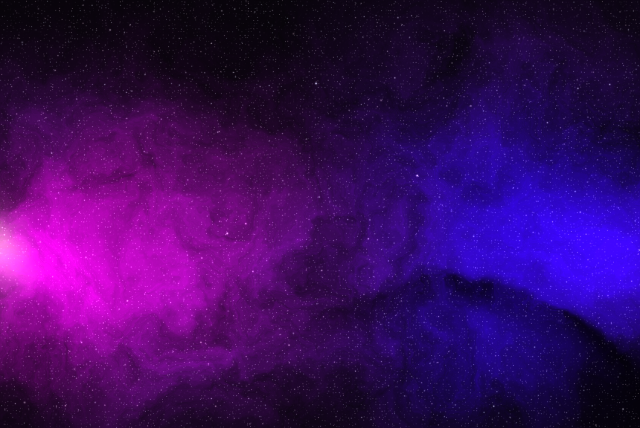
Give the GLSL for this background, as a Shadertoy shader.

```glsl
#define ASPECT 1.5
#define WARP 0.20
#define CLOUD_SCALE 3.4
#define CLOUD_CONTRAST 2.9
#define STAR_GAIN 0.85
#define MAGENTA vec3(0.78, 0.00, 0.74)
#define PLUM vec3(0.20, 0.01, 0.18)
#define VIOLET vec3(0.075, 0.012, 0.125)
#define BLUE vec3(0.16, 0.01, 0.62)
#define NAVY vec3(0.075, 0.000, 0.54)
#define NIGHT vec3(0.014, 0.012, 0.018)

float hash(vec2 p) {
    vec3 q = fract(vec3(p.xyx) * 0.1031);
    q += dot(q, q.yzx + 33.33);
    return fract((q.x + q.y) * q.z);
}

float noise(vec2 p) {
    vec2 cell = floor(p), f = fract(p);
    f = f * f * (3.0 - 2.0 * f);
    float low = mix(hash(cell), hash(cell + vec2(1, 0)), f.x);
    float high = mix(hash(cell + vec2(0, 1)), hash(cell + vec2(1, 1)), f.x);
    return mix(low, high, f.y);
}

// Layered noise with mean one half; gain sets the roughness
float fbm(vec2 p, float gain) {
    float sum = 0.0, weight = 1.0, total = 0.0;
    for (int i = 0; i < 6; i++) {
        sum += weight * noise(p);
        total += weight;
        p = mat2(1.6, 1.2, -1.2, 1.6) * p + 17.3;
        weight *= gain;
    }
    return sum / total;
}

// Soft elliptical falloff
float glow(vec2 p, vec2 center, vec2 radius) {
    vec2 q = (p - center) / radius;
    return exp(-dot(q, q));
}

// Coloured light inside the smoke
vec3 nebula(vec2 p) {
    vec3 light = MAGENTA * glow(p, vec2(0.08, 0.37), vec2(0.33, 0.18));
    light += PLUM * glow(p, vec2(0.34, 0.43), vec2(0.48, 0.32));
    light += VIOLET * glow(p, vec2(0.65, 0.32), vec2(0.95, 0.50));
    light += VIOLET * 0.8 * glow(p, vec2(0.10, 0.72), vec2(0.24, 0.13));
    light += VIOLET * 0.9 * glow(p, vec2(0.82, 0.43), vec2(0.25, 0.14));
    light += VIOLET * 0.8 * glow(p, vec2(0.45, 0.18), vec2(0.25, 0.14));
    light += BLUE * glow(p, vec2(1.47, 0.41), vec2(0.25, 0.17));
    light += NAVY * glow(p, vec2(1.26, 0.52), vec2(0.34, 0.24));
    light += NAVY * 0.6 * glow(p, vec2(1.14, 0.22), vec2(0.28, 0.17));
    light += VIOLET * glow(p, vec2(1.25, 0.84), vec2(0.45, 0.20));
    return light;
}

// Ragged dark lane and the shadowed lower right corner
float shadow(vec2 p, float ragged) {
    float d = p.y - 0.340 + 0.85 * (p.x - 1.03) * (p.x - 1.03);
    float width = d > 0.0 ? 0.022 : 0.060;
    float lane = exp(-d * d / (width * width));
    lane *= smoothstep(0.66, 0.90, p.x) * smoothstep(0.2, 0.6, ragged);
    float corner = glow(p, vec2(1.47, 0.08), vec2(0.20, 0.14));
    return (1.0 - 0.8 * lane) * (1.0 - 0.6 * corner);
}

// Scattered stars: dense faint dust first, then rarer and brighter layers
vec3 stars(vec2 p) {
    vec3 sum = vec3(0.0);
    float cells = 140.0, radius = 0.0014, rarity = 4.0, gain = 0.28;
    for (int i = 0; i < 4; i++) {
        vec2 id = floor(p * cells) + 71.0 * float(i);
        vec2 offset = 0.18 + 0.64 * vec2(hash(id + 3.1), hash(id + 8.7));
        float dist = length(fract(p * cells) - offset) / cells;
        float power = pow(hash(id + 19.4), rarity);
        float core = exp(-dist * dist / (radius * radius));
        vec3 tint = mix(vec3(1.0, 0.88, 0.9), vec3(0.85, 0.95, 1.0), hash(id + 5.0));
        sum += tint * gain * power * core;
        cells *= 0.45;
        radius *= 1.18;
        rarity *= 2.0;
        gain *= 1.5;
    }
    return sum * STAR_GAIN;
}

void mainImage(out vec4 fragColor, in vec2 fragCoord) {
    vec2 p = fragCoord / iResolution.xy * vec2(ASPECT, 1.0);

    // Billowing distortion of the light
    vec2 q = p * CLOUD_SCALE;
    vec2 swirl = vec2(fbm(q + 4.0, 0.58), fbm(q + 31.0, 0.58)) - 0.5;
    vec2 warped = p + WARP * swirl;

    // Broad puffs and thin curling wisps
    float puffs = fbm(q * 1.5 + swirl * 2.5 + 9.0, 0.62);
    float wisps = fbm(q * 4.0 + swirl * 5.0 + 53.0, 0.72);
    float density = 0.55 * puffs + 0.45 * wisps - 0.48;

    // Smoke is gentler where the light is strong
    vec3 light = nebula(warped);
    float strength = max(light.r, light.b);
    float contrast = CLOUD_CONTRAST * mix(1.0, 0.3, smoothstep(0.2, 0.8, strength));
    vec3 color = NIGHT + light * max(0.1, 1.0 + contrast * density);
    color *= shadow(p + 0.7 * WARP * swirl, puffs);

    // White-hot rim at the left edge
    color += vec3(0.3, 0.5, 0.2) * glow(warped, vec2(-0.04, 0.41), vec2(0.07, 0.12));
    color += stars(p);
    fragColor = vec4(clamp(color, 0.0, 1.0), 1.0);
}
```
